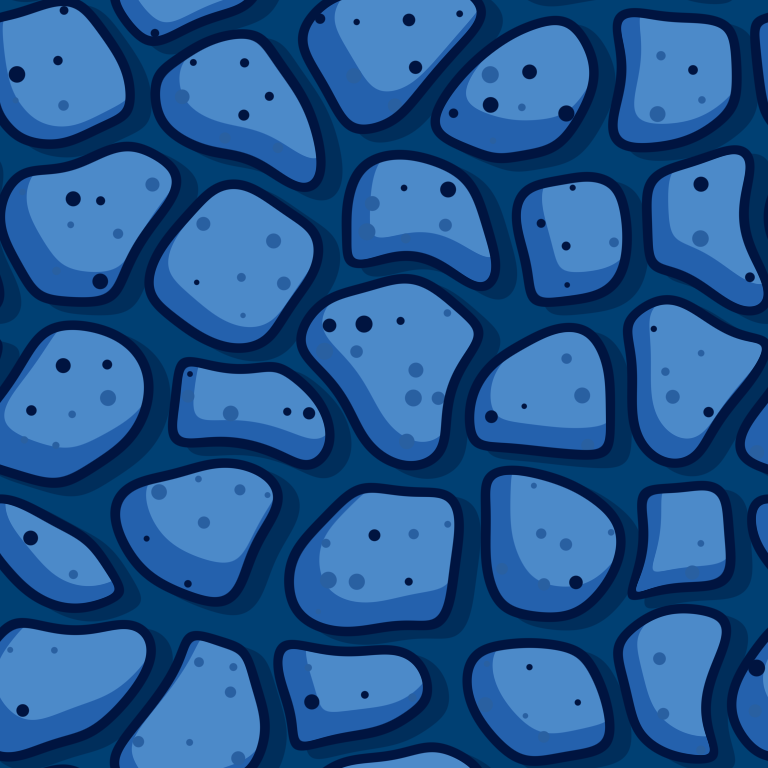
This texture is drawn by a WebGL 1 fragment shader. Its source:

```glsl
precision highp float;
// Seamless cartoon wall of rounded, pitted blue stones with ink outlines and shadows.
uniform vec2 u_resolution;

const float TAU = 6.2831853;
const float CELLS = 5.0;            // stones per tile side
const float PIT_CELLS = 18.0;       // pits per tile side
const float JITTER = 0.29;          // seed offset, in cells
const float SIZE_SPREAD = 0.11;     // difference between pebbles and boulders
const float GAP = 0.038;            // half gap between stones, in cells
const float OUTLINE = 0.0128;       // the lengths below are in tile units
const vec2 SHADOW_SHIFT = vec2(0.022, -0.011);
const vec2 SHADE_SHIFT = vec2(0.020, 0.025);

const vec3 MORTAR = vec3(0.00, 0.25, 0.45);
const vec3 SHADOW = vec3(0.00, 0.18, 0.355);
const vec3 INK = vec3(0.00, 0.08, 0.25);
const vec3 SHADE = vec3(0.14, 0.38, 0.68);
const vec3 LIGHT = vec3(0.30, 0.54, 0.79);
const vec3 PIT = vec3(0.16, 0.375, 0.63);

float hash(vec2 cell, float salt) {
  return fract(sin(dot(cell, vec2(12.99, 78.23)) + salt * 37.72) * 4375.85);
}

// Layered periodic sines bend the cells into uneven stones; result is in cells.
vec2 warp(vec2 uv) {
  vec2 a = TAU * vec2(3.0 * uv.y + uv.x, 3.0 * uv.x - 2.0 * uv.y);
  vec2 b = TAU * vec2(5.0 * uv.y - 3.0 * uv.x, 6.0 * uv.x + 2.0 * uv.y);
  return CELLS * (uv + 0.018 * sin(a + vec2(0.7, 2.9)) + 0.005 * sin(b + vec2(4.1, 1.3)));
}

// Wrapped seed of a cell: position in xy, size from 0 to 1 in z.
vec3 seedAt(vec2 cell) {
  vec2 id = mod(cell, CELLS);
  float angle = TAU * hash(id, 1.0);
  float reach = JITTER * sqrt(hash(id, 2.0));
  return vec3(cell + 0.5 + reach * vec2(cos(angle), sin(angle)), hash(id, 3.0));
}

// Squared distance to a seed, reduced for larger stones.
float power(vec2 q, vec3 seed) {
  vec2 d = q - seed.xy;
  return dot(d, d) - SIZE_SPREAD * (2.0 * seed.z - 1.0);
}

vec2 nearestCell(vec2 uv) {
  vec2 q = warp(uv);
  vec2 best = floor(q);
  float bestPower = 1e3;
  for (int j = -2; j <= 2; j++) {
    for (int i = -2; i <= 2; i++) {
      vec2 cell = floor(q) + vec2(float(i), float(j));
      float candidate = power(q, seedAt(cell));
      if (candidate < bestPower) {
        bestPower = candidate;
        best = cell;
      }
    }
  }
  return best;
}

// Depth inside one stone: a smooth minimum of its cell edges, divided by its gradient.
float stoneDepth(vec2 uv, vec2 cell, float softness) {
  const float STEP = 0.001;
  vec2 q = warp(uv);
  vec2 dqdx = (warp(uv + vec2(STEP, 0.0)) - q) / STEP;
  vec2 dqdy = (warp(uv + vec2(0.0, STEP)) - q) / STEP;
  vec3 own = seedAt(cell);
  float ownPower = power(q, own);
  float k = softness * mix(0.06, 0.12, own.z);
  float total = 0.0;
  vec2 slope = vec2(0.0);
  for (int j = -2; j <= 2; j++) {
    for (int i = -2; i <= 2; i++) {
      if (i == 0 && j == 0) continue;
      vec3 other = seedAt(cell + vec2(float(i), float(j)));
      vec2 away = own.xy - other.xy;
      float span = max(length(away), 0.05);
      float weight = exp(-(power(q, other) - ownPower) / (2.0 * span * k));
      total += weight;
      slope += weight * away / span;
    }
  }
  slope /= total;
  float steepness = length(vec2(dot(slope, dqdx), dot(slope, dqdy)));
  return (-k * log(total) - GAP) / max(steepness, 0.3);
}

void main() {
  vec2 uv = gl_FragCoord.xy / u_resolution;
  float aa = 0.75 / min(u_resolution.x, u_resolution.y);

  // Mortar and cast shadow
  vec2 shadowUv = uv - SHADOW_SHIFT;
  float shadow = stoneDepth(shadowUv, nearestCell(shadowUv), 1.0);
  vec3 color = mix(MORTAR, SHADOW, smoothstep(-aa, aa, shadow));

  // Stone face, lit from the upper right
  vec2 cell = nearestCell(uv);
  float depth = stoneDepth(uv, cell, 1.0);
  vec2 shift = SHADE_SHIFT * mix(0.6, 1.3, seedAt(cell).z);
  float lit = stoneDepth(uv - shift, cell, 1.3) - OUTLINE;
  vec3 face = mix(SHADE, LIGHT, smoothstep(-aa, aa, lit));

  // Round pits, kept only where they fit on a face
  vec2 pitCell = floor(uv * PIT_CELLS);
  vec2 pitId = mod(pitCell, PIT_CELLS);
  vec2 offset = vec2(hash(pitId, 4.0), hash(pitId, 5.0)) - 0.5;
  vec2 center = (pitCell + 0.5 + 0.56 * offset) / PIT_CELLS;
  float radius = mix(0.0035, 0.0112, hash(pitId, 6.0));
  float room = stoneDepth(center, nearestCell(center), 1.0) - OUTLINE;
  float kept = step(0.7 * radius, room) * step(0.1, hash(pitId, 7.0));
  float pit = kept * smoothstep(-aa, aa, radius - length(uv - center));
  face = mix(face, hash(pitId, 8.0) < 0.4 ? INK : PIT, pit);

  // Ink outline
  vec3 stone = mix(INK, face, smoothstep(-aa, aa, depth - OUTLINE));
  color = mix(color, stone, smoothstep(-aa, aa, depth));
  gl_FragColor = vec4(color, 1.0);
}
```
